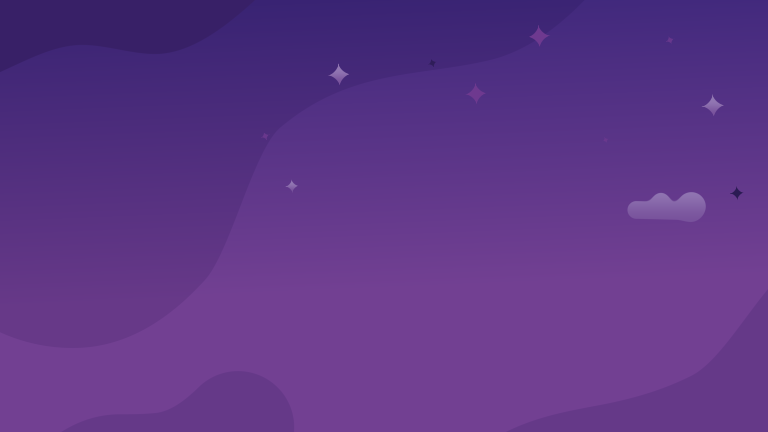
A Shadertoy shader for this background:

```glsl
// A violet dusk sky with rolling colour waves, small four-pointed stars and a cloud.
// Waves are smooth cubic height curves; stars and cloud are distance functions.
// All lengths are in canvas heights, with the origin at the lower left.

const vec3 SKY_TOP     = vec3(0.250, 0.157, 0.486);
const vec3 SKY_LOW     = vec3(0.447, 0.251, 0.573);
const vec3 WAVE_TINT   = vec3(0.900, 0.885, 0.930);
const vec3 CORNER_DARK = vec3(0.220, 0.127, 0.405);
const vec3 HILL        = vec3(0.398, 0.222, 0.535);
const vec3 PALE        = vec3(0.570, 0.465, 0.700);
const vec3 PALE_LOW    = vec3(0.470, 0.320, 0.610);
const vec3 STAR_VIOLET = vec3(0.430, 0.225, 0.560);
const vec3 STAR_DARK   = vec3(0.170, 0.105, 0.330);

// Coverage of a shape from its signed distance (negative inside)
float fill(float dist, float pixel) {
    return smoothstep(0.7 * pixel, -0.7 * pixel, dist);
}

// Cubic between two knots (x, height, slope); returns height and slope
vec2 cubic(float x, vec3 a, vec3 b) {
    float w = b.x - a.x;
    float s = clamp((x - a.x) / w, 0.0, 1.0);
    float rise = b.y - a.y;
    float c2 = 3.0 * rise - w * (2.0 * a.z + b.z);
    float c3 = w * (a.z + b.z) - 2.0 * rise;
    return vec2(a.y + s * (w * a.z + s * (c2 + s * c3)),
                a.z + s * (2.0 * c2 + 3.0 * s * c3) / w);
}

// Three joined cubics
vec2 ridge(float x, vec3 a, vec3 b, vec3 c, vec3 d) {
    if (x < b.x) return cubic(x, a, b);
    if (x < c.x) return cubic(x, b, c);
    return cubic(x, c, d);
}

// Approximate signed distance to a ridge, negative below it
float below(float y, vec2 curve) {
    return (y - curve.x) / sqrt(1.0 + curve.y * curve.y);
}

float starDistance(vec2 q, float radius, float turn) {
    float c = cos(turn), s = sin(turn);
    q = abs(mat2(c, -s, s, c) * q) / radius;
    float norm = pow(pow(q.x, 0.667) + pow(q.y, 0.667), 1.5);
    return 0.5 * radius * (norm - 1.0);
}

float smoothUnion(float a, float b, float k) {
    float h = max(k - abs(a - b), 0.0) / k;
    return min(a, b) - 0.25 * k * h * h;
}

float capsule(vec2 p, vec2 a, vec2 b, float radius) {
    vec2 pa = p - a, ba = b - a;
    return length(pa - ba * clamp(dot(pa, ba) / dot(ba, ba), 0.0, 1.0)) - radius;
}

float cloudDistance(vec2 p) {
    float base = capsule(p, vec2(1.473, 0.514), vec2(1.597, 0.511), 0.0205);
    float bump = length(p - vec2(1.530, 0.533)) - 0.0205;
    float puff = length(p - vec2(1.6005, 0.522)) - 0.0332;
    return smoothUnion(smoothUnion(base, bump, 0.018), puff, 0.014);
}

// Stars: centre, radius, tone (0 pale, 1 violet, 2 dark)
const vec4 STARS[10] = vec4[10](
    vec4(0.785, 0.827, 0.0255, 0.0), vec4(1.651, 0.755, 0.0262, 0.0),
    vec4(0.676, 0.569, 0.0150, 0.0), vec4(1.248, 0.916, 0.0255, 1.0),
    vec4(1.102, 0.783, 0.0245, 1.0), vec4(1.551, 0.907, 0.0095, 1.0),
    vec4(0.614, 0.685, 0.0095, 1.0), vec4(1.402, 0.676, 0.0070, 1.0),
    vec4(1.706, 0.553, 0.0155, 2.0), vec4(1.001, 0.854, 0.0100, 2.0));

void mainImage(out vec4 fragColor, in vec2 fragCoord) {
    float pixel = 1.0 / iResolution.y;
    vec2 p = fragCoord * pixel;

    // Sky gradient, tilted slightly
    float depth = (1.0 - p.y + 0.04 * (p.x - 0.889)) / 0.67;
    vec3 color = mix(SKY_TOP, SKY_LOW, clamp(depth, 0.0, 1.0));

    // Large shaded wave on the left
    vec3 bend = vec3(0.560, 0.532, 2.6);
    vec2 wave = p.x < bend.x
        ? ridge(p.x, vec3(0.0, 0.231, -0.45), vec3(0.169, 0.1945, 0.0), vec3(0.4745, 0.352, 1.1), bend)
        : ridge(p.x, bend, vec3(0.648, 0.704, 0.85), vec3(1.134, 0.861, 0.24), vec3(1.372, 1.02, 1.1));
    color *= mix(vec3(1.0), WAVE_TINT, fill(-below(p.y, wave), pixel));

    // Dark upper corner
    vec2 corner = ridge(p.x, vec3(0.0, 0.833, 0.45), vec3(0.190, 0.896, 0.0),
                        vec3(0.359, 0.875, 0.0), vec3(0.612, 1.02, 0.95));
    color = mix(color, CORNER_DARK, fill(-below(p.y, corner), pixel));

    // Lower hills: a rounded one on the left, a rising one on the right
    vec2 slope = ridge(p.x, vec3(0.12, -0.015, 0.75), vec3(0.278, 0.041, 0.0),
                       vec3(0.360, 0.044, 0.1), vec3(0.460, 0.1038, 0.98));
    vec2 rise = ridge(p.x, vec3(1.14, -0.017, 0.6), vec3(1.389, 0.0625, 0.19),
                      vec3(1.600, 0.130, 0.5), vec3(1.778, 0.331, 1.2));
    float dome = length(p - vec2(0.551, 0.011)) - 0.13;
    float hills = max(fill(dome, pixel), fill(below(p.y, slope), pixel) * step(p.x, 0.5));
    hills = max(hills, fill(below(p.y, rise), pixel));
    color = mix(color, HILL, hills);

    // Cloud fading downward
    vec3 cloudColor = mix(PALE_LOW, PALE, smoothstep(0.485, 0.565, p.y));
    color = mix(color, cloudColor, fill(cloudDistance(p), pixel));

    // Stars; the small ones are turned further and fainter
    for (int i = 0; i < 10; i++) {
        vec4 star = STARS[i];
        vec2 q = p - star.xy;
        float small = 1.0 - smoothstep(0.008, 0.014, star.z);
        vec3 pale = mix(PALE_LOW, PALE, smoothstep(-0.8, 0.5, q.y / star.z));
        vec3 tone = star.w < 0.5 ? pale : (star.w < 1.5 ? STAR_VIOLET : STAR_DARK);
        float cover = fill(starDistance(q, star.z, 0.06 + 0.35 * small), pixel);
        color = mix(color, tone, cover * (1.0 - 0.2 * small));
    }
    fragColor = vec4(color, 1.0);
}
```
